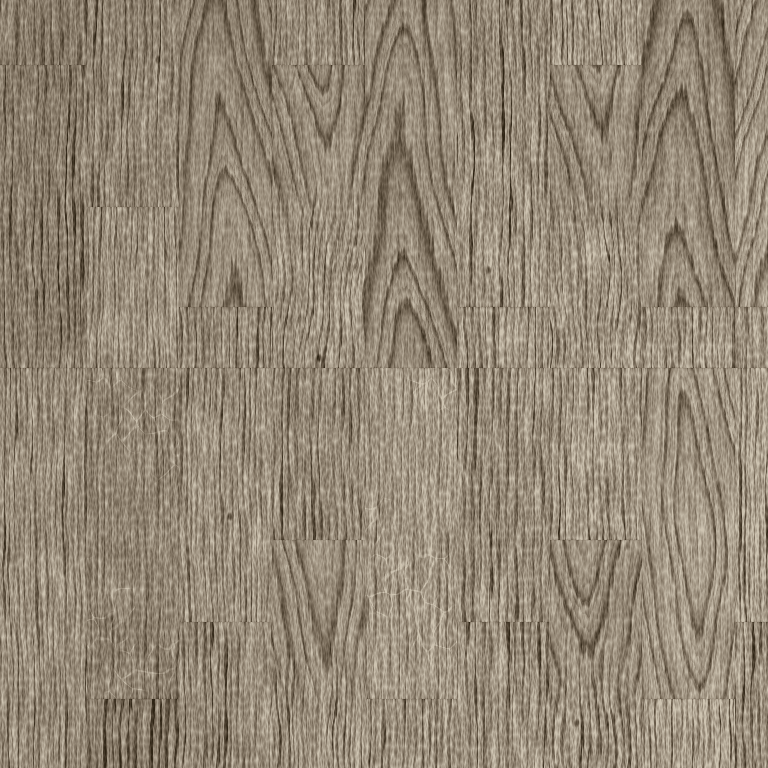
Give the GLSL for this texture, as a three.js fragment shader.

```glsl
// Three-strip oak parquet: staggered blocks meet at one straight cross seam.
// Each block has straight, arched or lens grain, bent by layered sines and
// roughened by stretched cellular noise; one tone ramp colours the wood.
varying vec2 vUv;

const float STRIPS = 8.29;      // strips across the canvas
const float SHIFT = 0.065;      // part of the first strip beyond the left edge
const float SEAM = 0.521;       // height of the continuous cross seam
const vec3 PORE = vec3(0.18, 0.14, 0.08);
const vec3 PALE = vec3(0.75, 0.71, 0.64);
const vec3 WARMTH = vec3(0.0, 0.044, 0.056);

float hash(vec2 p) {
  return fract(sin(dot(p, vec2(127.1, 311.7))) * 43758.55);
}

// Distances to the nearest and second nearest cell points
vec2 cellular(vec2 p) {
  vec2 cell = floor(p), near = vec2(8.0);
  for (int j = -1; j <= 1; j++) {
    for (int i = -1; i <= 1; i++) {
      vec2 c = cell + vec2(float(i), float(j));
      float d = length(c + vec2(hash(c), hash(c + 37.3)) - p);
      near = d < near.x ? vec2(d, near.x) : vec2(near.x, min(near.y, d));
    }
  }
  return near;
}

// Slow drift of the grain, from -1 to 1
float drift(vec2 q, float seed) {
  return 0.5 * sin(q.y * 0.9 + q.x + seed * 6.0)
       + 0.3 * sin(q.y * 2.1 - q.x * 3.0 + seed * 17.0)
       + 0.2 * sin(q.y * 4.7 + q.x * 5.0 + seed * 29.0);
}

// Heights of the end joints above and below the seam
float upperJoint(float strip, float phase) {
  if (phase < 0.5) return 0.915;
  if (phase > 1.5 || strip > 6.5) return 0.6;
  return strip < 1.5 ? 0.73 : SEAM;
}

float lowerJoint(float strip, float phase) {
  if (phase < 0.5) return strip < 0.5 ? -0.1 : 0.297;
  return phase < 1.5 ? 0.09 : 0.19;
}

// Ragged upright lines of uneven width and strength
float straightGrain(vec2 q, float count, float sway, float seed, float rough) {
  float u = (q.x + sway * drift(q, seed)) * count + rough * 0.45;
  float id = floor(u);
  float r = hash(vec2(id, seed * 91.0));
  float width = mix(0.06, 0.21, hash(vec2(seed * 53.0, id)));
  float d = abs(fract(u) - 0.5 - (r - 0.5) * 0.4);
  float fade = 0.75 + 0.25 * sin(q.y * 2.3 + r * 40.0);
  return (1.0 - smoothstep(width * 0.6, width + 0.09, d)) * mix(0.3, 1.0, r) * fade;
}

// One growth ring: slow darkening, then a soft edge
float ringShade(float ring) {
  float s = fract(ring);
  return pow(smoothstep(0.3, 0.88, s), 2.5) * (1.0 - smoothstep(0.9, 1.0, s));
}

// Nested steep arches, pointing where the value along falls
float archGrain(vec2 q, float along, float seed, float rough) {
  float x = q.x + 0.12 * sin(q.y * 0.7 + seed * 20.0);
  float rise = along + 5.2 * sqrt(x * x + 0.01);
  float ring = mix(0.75, 1.3, seed) * (rise + 0.35 * drift(q, seed));
  ring += 0.2 * sin(ring * 2.7 + seed * 30.0) + rough * 0.14 + seed * 7.0;
  return 0.8 * ringShade(ring) + 0.3 * ringShade(ring * 3.0 + 0.4);
}

float jointLine(float d) {
  return 1.0 - smoothstep(0.0005, 0.0022, abs(d));
}

void main() {
  // Block under this point
  float across = vUv.x * STRIPS + SHIFT;
  float strip = floor(across);
  float phase = mod(strip, 3.0);
  float upper = upperJoint(strip, phase);
  float lower = lowerJoint(strip, phase);
  float row = vUv.y > upper ? 0.0 : vUv.y > SEAM ? 1.0 : vUv.y > lower ? 2.0 : 3.0;
  float seed = hash(vec2(strip + 3.0, row + 11.0));
  vec2 q = vec2(fract(across) - 0.5, vUv.y * STRIPS);

  // Kind of grain
  bool archDown = phase < 0.5 && strip > 0.5 && mod(row, 2.0) > 0.5;
  bool archUp = row < 0.5 && phase > 0.5 && strip != 1.0 && strip != 5.0;
  bool lens = strip == 7.0 && row == 2.0;
  bool bold = (strip == 3.0 * (row - 1.0) && strip < 4.0)
           || (strip == 5.0 && row < 0.5) || (strip == 1.0 && row == 3.0);
  bool flecked = row == 2.0 && phase == 1.0 && strip < 6.0;

  // Fibres and pores
  vec2 fibreAt = vec2(across, q.y) + seed * 19.0;
  float fibre = cellular(fibreAt * vec2(28.0, 1.7)).x - 0.45;
  float speckle = cellular(fibreAt * vec2(53.0, 13.0)).x - 0.45;

  // Lines, arches and lenses
  float count = bold ? 12.0 : floor(mix(11.0, 18.0, seed));
  float lines = straightGrain(q, count, archDown ? 0.13 : 0.04, seed, fibre);
  float figure = lines * (bold ? 0.8 : flecked ? 0.42 : 0.64);
  float smoothness = 0.0;
  if (archUp || archDown || lens) {
    float offset = q.y - 0.336 * STRIPS;
    float along = archUp ? q.y : archDown ? -q.y : sqrt(offset * offset + 0.2);
    float top = row < 2.0 ? upper : lower;
    smoothness = archDown ? 1.0 - smoothstep(0.13, 0.25, top - vUv.y) : 1.0;
    float arches = 0.44 * archGrain(q, along, seed, fibre) + 0.2 * lines;
    figure = mix(figure, arches, smoothness);
  }
  float tone = 0.84 + 0.12 * (seed - 0.5) - (bold ? 0.07 : 0.0) - figure;
  tone += mix(0.4, 0.26, smoothness) * fibre + mix(0.46, 0.34, smoothness) * speckle;
  tone += 0.03 * drift(q * 1.7, seed);

  // Pale ray flecks and small dark knots
  if (flecked) {
    vec2 cells = cellular(q * vec2(5.0, 3.6) + 0.35 * drift(q.yx * 4.0, seed));
    float patches = smoothstep(0.0, 0.5, drift(q.yx * 2.3, seed + 0.4));
    tone += 0.2 * patches * (1.0 - smoothstep(0.02, 0.1, cells.y - cells.x));
    tone += 0.035 * (strip - 2.5);
  }
  float knot = cellular(vUv * vec2(3.0, 1.8) + 5.0).x;
  tone -= 0.5 * (1.0 - smoothstep(0.004, 0.013, knot));

  // Joints and uneven light
  float ends = max(jointLine(vUv.y - SEAM), max(jointLine(vUv.y - upper), jointLine(vUv.y - lower)));
  tone -= 0.06 * max(ends, jointLine((0.5 - abs(q.x)) / STRIPS));
  tone *= mix(0.92, 1.05, smoothstep(0.0, 0.8, vUv.x)) - 0.06 * smoothstep(0.6, 1.0, vUv.y);
  tone = clamp(tone, 0.0, 1.1);
  gl_FragColor = vec4(mix(PORE, PALE, tone) - WARMTH * tone * max(1.0 - tone, 0.0), 1.0);
}
```
